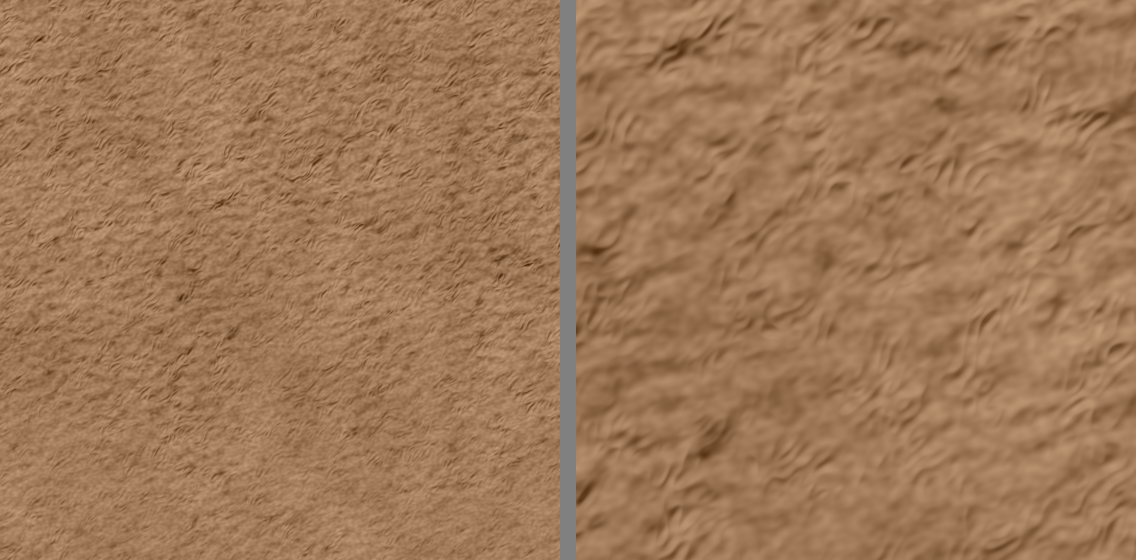
Left, the full canvas; right, a detail of the centre.
Write a WebGL 1 fragment shader that draws this texture.

```glsl
precision highp float;
// Dry sandy ground: a pitted, wind-ruffled height field, lit from the upper left.
// Gradient noise gives short lumps and clumps of thin creases; soft dark pits,
// broad stains and fine grain are added to the shaded tone.

uniform vec2 u_resolution;

#define LUMP_FREQ 60.0
#define CREASE_FREQ 112.0
#define PIT_FREQ 39.0
#define GRAIN_FREQ 175.0
#define RELIEF 0.050
#define PIT_DEPTH 0.125
#define STAIN 0.085
#define GRAIN 0.080
#define LIGHT_DIR vec2(-0.42, 0.907)
#define SAND_COLOR vec3(0.636, 0.486, 0.355)
#define TONE_TINT vec3(1.0, 0.97, 0.95)

vec2 hash2(vec2 p) {
  vec3 h = fract(p.xyx * vec3(0.1031, 0.1030, 0.0973));
  h += dot(h, h.yzx + 33.33);
  return fract((h.xx + h.yz) * h.zy);
}

vec2 unitGradient(vec2 cell) {
  float angle = 6.2832 * hash2(cell).x;
  return vec2(cos(angle), sin(angle));
}

float gradientNoise(vec2 p) {
  vec2 cell = floor(p);
  vec2 f = p - cell;
  vec2 w = f * f * f * (f * (f * 6.0 - 15.0) + 10.0);
  vec2 right = vec2(1.0, 0.0);
  vec2 up = vec2(0.0, 1.0);
  float a = dot(unitGradient(cell), f);
  float b = dot(unitGradient(cell + right), f - right);
  float c = dot(unitGradient(cell + up), f - up);
  float d = dot(unitGradient(cell + 1.0), f - 1.0);
  return mix(mix(a, b, w.x), mix(c, d, w.x), w.y);
}

// Coordinates along and across a direction given in radians.
vec2 alignTo(vec2 p, float angle) {
  float c = cos(angle);
  float s = sin(angle);
  return vec2(c * p.x + s * p.y, c * p.y - s * p.x);
}

// Lumps lean gently to the right; the sharper creases run steeper, in clumps.
float groundHeight(vec2 p) {
  vec2 bend = vec2(gradientNoise(p * 24.0 + 7.0), gradientNoise(p * 24.0 + 61.0));
  vec2 bent = p + 0.008 * bend;
  vec2 lumpPos = alignTo(bent, 0.4) * LUMP_FREQ * vec2(0.75, 1.0);
  vec2 creasePos = alignTo(bent, 0.8) * CREASE_FREQ * vec2(0.55, 1.0);
  float lump = gradientNoise(lumpPos + 19.0);
  float crease = gradientNoise(creasePos + 143.0);
  float clump = smoothstep(-0.3, 0.4, bend.x + 0.5 * bend.y);
  return lump - mix(0.2, 0.95, clump) * sqrt(crease * crease + 0.004);
}

// Slope towards the light, scaled to the size of a lump.
float litSlope(vec2 p) {
  vec2 reach = LIGHT_DIR * 0.0012;
  float rise = groundHeight(p - reach) - groundHeight(p + reach);
  return rise / (0.0024 * LUMP_FREQ);
}

// Soft oval pits, scattered over some of the cells.
float pits(vec2 p) {
  p *= PIT_FREQ;
  p += 0.3 * vec2(gradientNoise(p * 2.1), gradientNoise(p * 2.1 + 31.0));
  vec2 cell = floor(p);
  float shade = 0.0;
  for (int y = -1; y <= 1; y++) {
    for (int x = -1; x <= 1; x++) {
      vec2 id = cell + vec2(float(x), float(y));
      vec2 place = hash2(id + 11.0);
      vec2 kind = hash2(id + 83.0);
      vec2 offset = alignTo(p - id - place, 0.1 + 0.9 * kind.y);
      offset /= mix(0.17, 0.32, kind.y) * vec2(1.25, 0.8);
      float strength = smoothstep(0.4, 1.05, kind.x);
      shade += strength * exp(-dot(offset, offset));
    }
  }
  return shade;
}

void main() {
  vec2 uv = gl_FragCoord.xy / min(u_resolution.x, u_resolution.y);

  // The ground is rougher towards the top and in random patches.
  float patchNoise = gradientNoise(uv * 5.0 + 3.0);
  float roughness = mix(0.75, 1.1, smoothstep(0.0, 0.7, uv.y)) + 0.45 * patchNoise;

  // Shadowed slopes fall further from the base tone than lit ones rise.
  float slope = clamp(litSlope(uv), -2.6, 2.2);
  float tone = RELIEF * roughness * (slope - 0.2 * slope * slope);
  tone -= PIT_DEPTH * roughness * pits(uv);

  // Broad stains and fine grain.
  float stain = 0.6 * gradientNoise(uv * 4.0 + 47.0) + 0.6 * gradientNoise(uv * 14.0 + 91.0);
  tone += STAIN * stain;
  tone += GRAIN * gradientNoise(alignTo(uv, 0.3) * GRAIN_FREQ * vec2(0.7, 1.0));

  gl_FragColor = vec4(SAND_COLOR + tone * TONE_TINT, 1.0);
}
```
